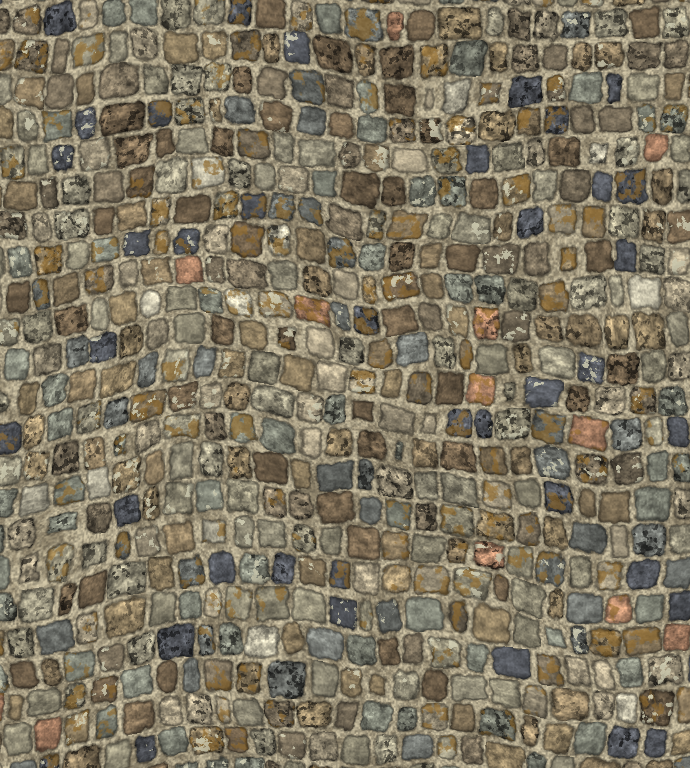
This texture is drawn by a Shadertoy shader. Its source:

```glsl
// Weathered cobblestone paving: wavy courses of uneven rounded setts in sandy mortar.
// Each course is split at jittered joints; a warped rounded box shapes each sett,
// and layered noise adds mineral tone, pits, grain and lichen.

const float COURSES = 23.0;
const float SETTS_PER_UNIT = 1.09;

const vec3 MORTAR_DARK = vec3(0.53, 0.49, 0.40);
const vec3 MORTAR_PALE = vec3(0.73, 0.69, 0.58);
const vec3 RUST_LICHEN = vec3(0.54, 0.40, 0.17);
const vec3 PALE_LICHEN = vec3(0.77, 0.76, 0.66);

const vec3 STONE_TONES[10] = vec3[10](
    vec3(0.56, 0.54, 0.46), vec3(0.53, 0.51, 0.43),
    vec3(0.60, 0.56, 0.47), vec3(0.50, 0.44, 0.34),
    vec3(0.53, 0.47, 0.36), vec3(0.44, 0.40, 0.33),
    vec3(0.47, 0.48, 0.43), vec3(0.41, 0.42, 0.40),
    vec3(0.31, 0.32, 0.34), vec3(0.42, 0.36, 0.28));

struct Sett {
    vec2 id;      // joint index and course
    vec2 local;   // position from the sett centre, in course heights
    float dist;   // signed distance to the outline
};

float hash(vec2 p) {
    vec3 q = fract(p.xyx * 0.1031);
    q += dot(q, q.yzx + 33.33);
    return fract((q.x + q.y) * q.z);
}

float noise(vec2 p) {
    vec2 i = floor(p), f = fract(p);
    f = f * f * (3.0 - 2.0 * f);
    return mix(mix(hash(i), hash(i + vec2(1, 0)), f.x),
               mix(hash(i + vec2(0, 1)), hash(i + vec2(1, 1)), f.x), f.y);
}

float fbm(vec2 p) {
    float sum = 0.0, weight = 0.533;
    for (int k = 0; k < 4; k++) {
        sum += weight * noise(p);
        p = mat2(1.6, 1.2, -1.2, 1.6) * p + 17.3;
        weight *= 0.5;
    }
    return sum;
}

float roundedBox(vec2 p, vec2 halfSize, float radius) {
    vec2 q = abs(p) - halfSize + radius;
    return length(max(q, 0.0)) + min(max(q.x, q.y), 0.0) - radius;
}

// Horizontal position of a joint within its course
float joint(float index, float course) {
    return index + 0.46 * (hash(vec2(index, course) + 71.0) - 0.5);
}

// Bend the courses gently
vec2 warpCourses(vec2 p) {
    p.y += 1.9 * (noise(p * vec2(0.16, 0.10) + 5.0) - 0.5);
    p.y += 0.35 * (noise(p * 0.55 + 40.0) - 0.5);
    p.x += 0.5 * (noise(p * 0.4 + 80.0) - 0.5);
    return p + 30.0;
}

Sett findSett(vec2 p) {
    float course = floor(p.y);
    float u = p.x * SETTS_PER_UNIT + 5.0 * hash(vec2(course, 9.0));
    float i = floor(u);
    i += step(joint(i + 1.0, course), u) - step(u, joint(i, course));
    float left = joint(i, course), right = joint(i + 1.0, course);

    Sett s;
    s.id = vec2(i, course);
    s.local = vec2((u - 0.5 * (left + right)) / SETTS_PER_UNIT, fract(p.y) - 0.5);
    s.local.y += 0.07 * (hash(s.id + 3.0) - 0.5);

    // Tilt, taper and roughen the outline
    float tilt = 0.20 * (hash(s.id + 11.0) - 0.5);
    float taper = 1.0 + 0.35 * (hash(s.id + 13.0) - 0.5) * s.local.y;
    vec2 q = vec2((s.local.x + tilt * s.local.y) * taper, s.local.y - tilt * s.local.x);
    vec2 gap = 0.045 + 0.06 * vec2(hash(s.id + 17.0), hash(s.id + 19.0));
    vec2 halfSize = vec2(0.5 * (right - left) / SETTS_PER_UNIT, 0.5) - gap;
    float radius = mix(0.10, 0.23, hash(s.id + 23.0));
    s.dist = roundedBox(q, halfSize, min(radius, halfSize.x));
    s.dist += 0.20 * (fbm(p * 4.0) - 0.5);
    s.dist += 0.14 * step(0.97, hash(s.id + 29.0));
    return s;
}

vec3 mortarColour(vec2 p, float dist) {
    float tone = 0.55 * fbm(p * 1.7) + 0.45 * fbm(p * 8.0);
    vec3 colour = mix(MORTAR_DARK, MORTAR_PALE, smoothstep(0.30, 0.65, tone));
    colour *= 0.82 + 0.36 * noise(p * 19.0);
    return colour * mix(0.66, 1.0, smoothstep(0.0, 0.075, dist));
}

vec3 stoneColour(vec2 p, Sett s) {
    vec2 seed = s.id * 7.0;
    vec3 colour = STONE_TONES[int(10.0 * hash(s.id + 37.0))];
    float rare = hash(s.id + 41.0);
    colour = mix(colour, vec3(0.68, 0.66, 0.58), step(0.965, rare));
    colour = mix(colour, vec3(0.62, 0.47, 0.37), step(rare, 0.02));
    colour *= 0.90 + 0.24 * hash(s.id + 43.0);

    // Broad mottling, streaks and fine grain
    float rough = hash(s.id + 47.0);
    colour *= 1.0 + mix(0.5, 1.3, rough) * (fbm(p * 4.5 + seed) - 0.5);
    colour *= 1.0 + 0.22 * (noise(p * vec2(3.0, 10.0) + seed) - 0.5);
    colour *= 1.0 + mix(0.18, 0.42, rough) * (noise(p * 20.0) - 0.5);

    // Dark pits and two kinds of lichen
    float pits = smoothstep(0.56, 0.68, fbm(p * 7.0 + seed + 50.0));
    colour *= 1.0 - 0.55 * pits * smoothstep(0.3, 0.9, rough);
    float rust = smoothstep(0.50, 0.64, fbm(p * 4.0 + seed + 90.0));
    colour = mix(colour, RUST_LICHEN, 0.65 * rust * step(0.74, hash(s.id + 53.0)));
    float pale = smoothstep(0.62, 0.69, fbm(p * 5.0 + seed + 130.0));
    colour = mix(colour, PALE_LICHEN, 0.85 * pale * step(0.82, hash(s.id + 59.0)));

    // Domed face lit from the upper left, with a dark rim
    colour *= 1.0 + 0.16 * dot(s.local, vec2(-0.5, 1.0));
    return colour * mix(0.64, 1.03, smoothstep(0.0, 0.10, -s.dist));
}

void mainImage(out vec4 fragColor, in vec2 fragCoord) {
    vec2 p = warpCourses(fragCoord / iResolution.y * COURSES);
    float pixel = COURSES / iResolution.y;
    Sett s = findSett(p);
    float mortar = smoothstep(-0.7 * pixel, 0.7 * pixel, s.dist);
    vec3 colour = mix(stoneColour(p, s), mortarColour(p, s.dist), mortar);
    fragColor = vec4(clamp(colour, 0.0, 1.0), 1.0);
}
```
